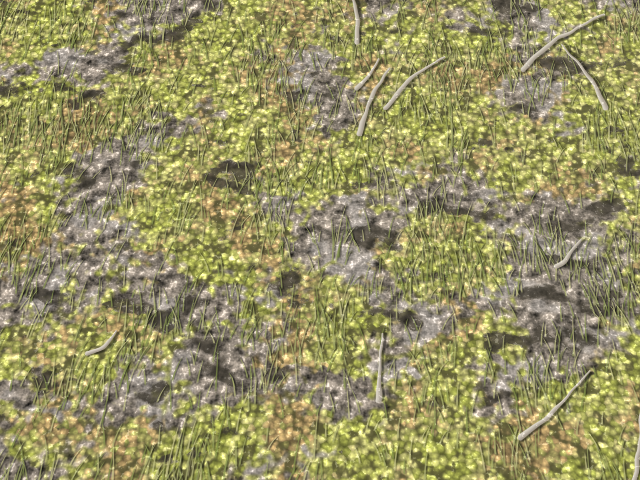
This texture is drawn by a Shadertoy shader. Its source:

```glsl
// Sunlit boggy ground: leafy moss broken by wet mud, dark pits, grass and dry twigs.
// Gradient noise sets the patches and relief, soft cells make the leaves, and
// hashed grids and loops scatter the blades and twigs over a slightly receding plane.

float hash(vec2 p) {
    vec3 a = fract(vec3(p.xyx) * 0.1031);
    a += dot(a, a.yzx + 33.33);
    return fract((a.x + a.y) * a.z);
}

vec2 hash2(vec2 p) {
    return vec2(hash(p), hash(p + 71.7));
}

float gradientAt(vec2 cell, vec2 offset) {
    float angle = 6.2832 * hash(cell);
    return dot(vec2(cos(angle), sin(angle)), offset);
}

float noise(vec2 p) {
    vec2 i = floor(p), f = fract(p);
    vec2 u = f * f * f * (f * (f * 6.0 - 15.0) + 10.0);
    vec2 e = vec2(1, 0);
    return mix(mix(gradientAt(i, f), gradientAt(i + e, f - e), u.x),
               mix(gradientAt(i + e.yx, f - e.yx), gradientAt(i + 1.0, f - 1.0), u.x), u.y);
}

float fbm(vec2 p) {
    float sum = 0.0, amp = 1.0;
    for (int i = 0; i < 4; i++) {
        sum += amp * noise(p);
        p = mat2(1.6, 1.2, -1.2, 1.6) * p + 17.3;
        amp *= 0.5;
    }
    return sum;
}

// Soft cells: x = distance to the leaf centre, y = blended leaf id
vec2 leaves(vec2 p) {
    vec2 cell = floor(p);
    float total = 0.0, id = 0.0;
    for (int y = -1; y <= 1; y++)
    for (int x = -1; x <= 1; x++) {
        vec2 c = cell + vec2(x, y);
        float w = exp(-18.0 * length(c + hash2(c) - p));
        total += w;
        id += w * hash(c + 5.5);
    }
    return vec2(-log(total) / 18.0, id / total);
}

// One layer of curved blades rooted in a grid of narrow cells
vec3 grass(vec3 col, vec2 p, vec2 grid, float seed, float px) {
    vec2 cell = floor(p * grid);
    for (int y = 0; y >= -2; y--)
    for (int x = -2; x <= 2; x++) {
        vec2 c = cell + vec2(x, y), id = c + seed;
        vec2 root = (c + hash2(id)) / grid;
        float tuft = noise(root * 5.0 + 3.0) + 0.4 * noise(root * 13.0);
        float present = smoothstep(-0.05, 0.4, tuft) * 0.75 + 0.1;
        if (hash(id + 9.1) > present) continue;
        float t = (p.y - root.y) * grid.y / (0.7 + 1.1 * hash(id + 2.3));
        float lean = (hash(id + 4.7) - 0.45) * 3.0 / grid.x;
        float d = p.x - root.x - lean * t * (0.4 + 0.6 * t);
        float along = smoothstep(0.0, 0.15, t) * smoothstep(1.0, 0.8, t);
        float w = 0.0022 * (1.0 - 0.7 * clamp(t, 0.0, 1.0));
        vec3 blade = mix(vec3(0.46, 0.53, 0.25), vec3(0.79, 0.77, 0.55), hash(id + 6.9));
        col *= 1.0 - 0.3 * along * smoothstep(0.004, 0.0, abs(d - 0.003));
        col = mix(col, blade, 0.75 * along * smoothstep(w + px, w - px, abs(d)));
    }
    return col;
}

// Pale bent sticks, each with a shadow to its right
vec3 twigs(vec3 col, vec2 p, float aspect, float px) {
    vec2 wobble = 0.006 * vec2(noise(p * 28.0), noise(p * 28.0 + 40.0));
    for (int i = 0; i < 11; i++) {
        vec2 id = vec2(float(i) * 3.7, 12.0);
        vec2 d = p + wobble - hash2(id) * vec2(aspect, 1.0);
        float angle = 1.5 + (hash(id + 1.9) - 0.5) * 2.2;
        vec2 dir = vec2(cos(angle), sin(angle));
        float len = mix(0.03, 0.11, hash(id + 8.3));
        float s = dot(d, dir), t = clamp(s / len, -1.0, 1.0);
        float side = dot(d, vec2(dir.y, -dir.x)) - 0.022 * (hash(id + 3.1) - 0.5) * (1.0 - t * t);
        float past = s - t * len;
        float w = 0.0038 - 0.0018 * t;
        col *= 1.0 - 0.5 * smoothstep(0.006, 0.001, length(vec2(side - 0.006, past)));
        vec3 bark = mix(vec3(0.62, 0.58, 0.53), vec3(0.88, 0.85, 0.80), smoothstep(w, -w, side));
        col = mix(col, bark, smoothstep(w + px, w - px, length(vec2(side, past))));
    }
    return col;
}

void mainImage(out vec4 fragColor, in vec2 fragCoord) {
    vec2 uv = fragCoord / iResolution.y;
    float aspect = iResolution.x / iResolution.y, px = 0.7 / iResolution.y;
    float depth = 1.0 + 0.35 * uv.y;
    vec2 q = vec2(uv.x - 0.5 * aspect, uv.y) * depth + 4.0;

    // Shared relief, lit from behind
    float clump = fbm(q * 22.0);
    float relief = fbm(q * 30.0) - fbm(q * 30.0 + vec2(0.25, -0.4));
    float grain = noise(q * 95.0) + 0.7 * noise(q * 190.0);

    // Mud gathers in a middle band and at the lower left
    float band = exp(-pow((uv.y - 0.38) * 6.0, 2.0)) * smoothstep(0.4, 0.7, uv.x);
    vec2 pool = (uv - vec2(0.16, 0.3)) * vec2(4.5, 3.2);
    float wet = 0.25 * band + 0.26 * exp(-dot(pool, pool)) - 0.1;
    float patches = fbm(q * vec2(3.6, 4.6)) + wet;
    float bare = smoothstep(0.0, 0.25, patches + 0.4 * noise(q * 45.0));

    // Moss: leaf colours, brown drifts and shaded gaps
    vec2 leaf = leaves(q * 72.0);
    float drift = fbm(q * 6.0 + 20.0);
    vec3 moss = mix(vec3(0.64, 0.66, 0.30), vec3(0.72, 0.69, 0.47),
                    clamp(leaf.y + drift * 0.9, 0.0, 1.0));
    moss = mix(moss, vec3(0.60, 0.46, 0.30), 0.65 * smoothstep(0.05, 0.5, drift + 0.6 * (leaf.y - 0.5)));
    moss *= (1.3 - 0.7 * leaf.x) * (0.84 + 0.32 * leaf.y) * (1.0 + 0.35 * relief + 0.2 * grain);
    moss = mix(moss, vec3(0.31, 0.30, 0.18), 0.8 * smoothstep(0.1, 0.5, clump + 0.5 * (leaf.x - 0.4)));

    // Mud: rough crumbs with smooth glossy wet patches
    float sheen = smoothstep(0.05, 0.35, fbm(q * vec2(7.0, 10.0) + 50.0));
    vec3 mud = vec3(0.53, 0.49, 0.45) * (1.0 + 0.65 * relief + 0.4 * grain - 0.4 * clump);
    mud = mix(mud, vec3(0.74, 0.71, 0.69) * (1.0 + 0.25 * grain + 0.2 * relief), 0.6 * sheen);
    vec3 col = mix(moss, mud, bare);

    // Pits and overhangs
    float pit = fbm(q * vec2(7.0, 11.0) + 80.0) + 0.35 * patches + 0.12 * grain;
    col = mix(col, vec3(0.25, 0.23, 0.20) * (1.0 + 0.5 * relief), 0.85 * smoothstep(0.3, 0.46, pit));

    // Grass from fine to coarse, then the sticks on top
    col = grass(col, q, vec2(75, 26), 11.0, px);
    col = grass(col, q, vec2(58, 19), 47.0, px);
    col = grass(col, q, vec2(42, 14), 93.0, px);
    col = twigs(col, uv, aspect, px);

    // Sun glints and pale haze, stronger to the far right
    col += 0.16 * smoothstep(0.3, 0.7, grain + 0.5 * relief);
    col = mix(col, vec3(0.80, 0.77, 0.62), 0.05 + 0.08 * uv.y * uv.x / aspect);
    fragColor = vec4(clamp(col, 0.0, 1.0), 1.0);
}
```
